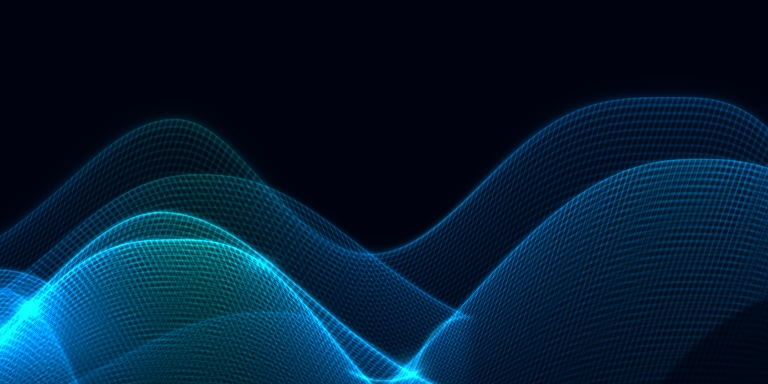
Write a Shadertoy shader that draws this background.

```glsl
// Overlapping translucent waves of fine mesh glowing over a near-black navy field.
// Each wave is a sum of skewed bells; under its crest lie a lit rim, a soft halo
// and two crossing thread families. All light is added together.

const vec3 NIGHT = vec3(0.0, 0.012, 0.06);
const vec3 BLUE = vec3(0.0, 0.43, 0.70);
const vec3 TEAL = vec3(0.0, 0.52, 0.50);
const vec3 HOT = vec3(0.10, 0.80, 0.95);
const float THREAD_STEP = 0.0145;   // spacing of the mesh
const float RIM_WIDTH = 0.0045;     // thickness of a crisp crest
const float HALO_DEPTH = 0.05;      // reach of the light below a crest
const float BODY_FADE = 1.2;        // dimming toward the foot of a wave
const float TAU = 6.2831853;

// Skewed bell with separate left and right widths; power sets its flatness.
float bell(float x, float centre, float left, float right, float power) {
    float d = x - centre;
    return exp(-pow(abs(d) / (d < 0.0 ? left : right), power));
}

float glow(vec2 p, vec2 centre, vec2 size) {
    vec2 d = (p - centre) / size;
    return exp(-dot(d, d));
}

// Thin periodic line that turns to its mean when too dense to resolve.
float thread(float v) {
    float line = pow(0.5 + 0.5 * cos(TAU * v), 3.0);
    return mix(line, 0.3125, smoothstep(0.35, 0.75, fwidth(v)));
}

// Signed distance below a height curve, corrected for its slope.
float below(vec2 p, float height) {
    float slope = dFdx(height) / dFdx(p.x);
    return (height - p.y) / sqrt(1.0 + slope * slope);
}

float stroke(vec2 p, float height, float width) {
    return exp(-abs(below(p, height)) / width);
}

// One wave: rim, halo and meshed body.
vec3 sheet(vec2 p, float top, float rim, float halo, float body,
           float width, float skew, vec3 tint) {
    float d = below(p, top);
    float px = fwidth(p.y);
    float inside = smoothstep(-px, px, d);
    float depth = max(0.6 * top + 0.2, 0.05);
    float s = (top - p.y) / depth;
    float mesh = 0.4 + thread(s * 0.45 / THREAD_STEP)
               + thread((p.x + skew * s) / THREAD_STEP);
    float fill = body * exp(-BODY_FADE * max(s, 0.0));
    fill += halo * exp(-max(d, 0.0) / HALO_DEPTH);
    float edge = rim * exp(-abs(d) / width);
    vec3 edgeTint = mix(tint, HOT, smoothstep(0.3, 0.9, rim) * 0.6);
    return tint * fill * mesh * inside + edgeTint * edge;
}

void mainImage(out vec4 fragColor, in vec2 fragCoord) {
    vec2 p = fragCoord / iResolution.xy * vec2(2.0, 1.0);
    float x = p.x;

    // Crest heights
    float back = 0.27 + 0.42 * bell(x, 0.456, 0.40, 0.325, 2.0)
               + 0.477 * bell(x, 1.75, 0.57, 0.43, 3.1);
    float middle = 0.10 + 0.446 * bell(x, 0.52, 0.49, 0.545, 2.3);
    float rightHill = -0.30 + 0.886 * bell(x, 1.823, 0.785, 0.80, 2.4);
    float bright = -0.10 + 0.547 * bell(x, 0.42, 0.46, 0.54, 2.0);
    float front = -0.15 + 0.526 * bell(x, 0.46, 0.52, 0.468, 2.8);
    float inner = -0.10 + 0.286 * bell(x, 0.70, 0.51, 0.43, 2.3);
    float leftFan = 0.297 - 2.3 * x * x;
    float leftFold = 0.245 - 6.0 * x * x;
    float cornerShade = 0.24 - 1.66 * (2.1 - x) * (2.1 - x);

    // Tint and masks along the width
    vec3 tint = mix(BLUE, TEAL, bell(x, 0.52, 0.26, 0.24, 2.0));
    vec3 hillTint = mix(BLUE, TEAL, 0.35 * bell(x, 1.75, 0.3, 0.25, 2.0));
    float valley = bell(x, 1.15, 0.20, 0.25, 2.0);
    float middleEnd = 1.0 - smoothstep(1.18, 1.25, x);
    float corner = 1.0 - 0.65 * smoothstep(-0.01, 0.01, below(p, cornerShade));

    // Waves from back to front
    vec3 color = NIGHT;
    float backBlur = mix(0.010, RIM_WIDTH, valley);
    float backBody = mix(0.12, 0.18, smoothstep(0.8, 1.2, x));
    color += corner * sheet(p, back, 0.22 + 0.38 * valley, 0.10, backBody,
                            backBlur, 0.20, tint);
    color += middleEnd * sheet(p, middle, 0.20 + 0.25 * smoothstep(0.7, 1.1, x),
                               0.08, 0.17, RIM_WIDTH, -0.25, tint);
    color += corner * sheet(p, rightHill, 0.36 + 0.25 * valley, 0.14, 0.27,
                            RIM_WIDTH, 0.18, hillTint);
    color += sheet(p, bright, 0.75, 0.18, 0.22, RIM_WIDTH, 0.15, tint);
    color += sheet(p, front, 0.75, 0.26, 0.25, RIM_WIDTH, -0.20, tint);
    color += sheet(p, inner, 0.16, 0.05, 0.08, RIM_WIDTH, 0.30, BLUE);

    // Folded fan at the left edge
    float fanEnd = 1.0 - smoothstep(0.12, 0.19, x);
    color += fanEnd * sheet(p, leftFan, 0.45, 0.14, 0.20, RIM_WIDTH, 0.35, BLUE);
    color += sheet(p, leftFold, 0.28, 0.08, 0.15, 0.006, 0.25, BLUE);

    // Small cusp and bright trough in the centre
    float cusp = 0.175 - 0.13 * pow(max(1.237 - x, 0.0) / 0.157, 3.0);
    float cuspSpan = smoothstep(1.05, 1.10, x) * middleEnd;
    float trough = 0.008 + 3.1 * (x - 1.0) * (x - 1.0);
    float troughSpan = 1.0 - smoothstep(0.07, 0.11, abs(x - 1.0));
    color += HOT * 0.42 * cuspSpan * stroke(p, cusp, RIM_WIDTH);
    color += HOT * 0.65 * troughSpan * stroke(p, trough, RIM_WIDTH);

    // Pools of light where the waves gather
    float underLeft = smoothstep(-0.02, 0.02, max(bright, leftFan) - p.y);
    color += BLUE * 0.48 * underLeft * glow(p, vec2(0.06, 0.14), vec2(0.24, 0.14));
    color += HOT * 0.55 * glow(p, vec2(0.073, 0.198), vec2(0.035, 0.025));
    color += HOT * 0.35 * glow(p, vec2(0.0, 0.13), vec2(0.05, 0.04));
    color += HOT * 0.35 * glow(p, vec2(1.07, 0.033), vec2(0.04, 0.04));
    color += HOT * 0.25 * glow(p, vec2(0.68, 0.315), vec2(0.04, 0.02));

    fragColor = vec4(clamp(color, 0.0, 1.0), 1.0);
}
```
